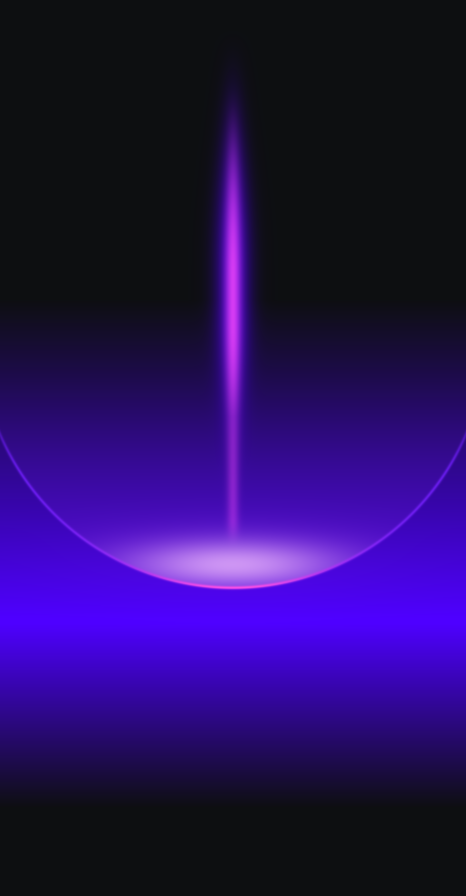
A WebGL 1 fragment shader for this background:

```glsl
precision highp float;

uniform vec2 u_resolution;

float bell(float v, float width) {
  return exp(-v * v / (width * width));
}

// Purple band that ramps up from both sides to one bright level
vec3 backdrop(float y) {
  float rise = clamp((y - 0.099) / 0.205, 0.0, 1.0);
  float fall = clamp((0.665 - y) / 0.355, 0.0, 1.0);
  return mix(vec3(0.052, 0.057, 0.068), vec3(0.305, 0.0, 1.0), min(rise, fall));
}

// Vertical ray: wide violet halo around a thin pink core
vec3 addBeam(vec3 color, vec2 p) {
  float halo = smoothstep(0.97, 0.7, p.y) * smoothstep(0.42, 0.66, p.y);
  float haloWidth = mix(0.012, 0.019, halo);
  color = mix(color, vec3(0.27, 0.0, 0.86), 0.92 * halo * bell(p.x, haloWidth));

  float peak = smoothstep(0.91, 0.69, p.y) * smoothstep(0.43, 0.64, p.y);
  float tail = 0.5 * smoothstep(0.385, 0.42, p.y) * smoothstep(0.72, 0.55, p.y);
  float strength = max(peak, tail);
  float coreWidth = mix(0.0065, 0.0085, peak);
  return mix(color, vec3(0.86, 0.24, 0.96), 0.95 * strength * bell(p.x, coreWidth));
}

void main() {
  float pixel = 1.0 / u_resolution.y;
  vec2 p = (gl_FragCoord.xy - vec2(0.5 * u_resolution.x, 0.0)) * pixel;
  vec3 color = backdrop(p.y);

  // Large disc whose lower arc holds the light
  float radius = 0.283;
  float edge = length(p - vec2(0.0, 0.627)) - radius;
  float inside = smoothstep(pixel, -pixel, edge);
  float low = smoothstep(0.6, 0.38, p.y);
  color = mix(color, vec3(0.36, 0.09, 0.76), 0.3 * inside * low);

  color = addBeam(color, p);

  // Pool of light, with a faint spill below the arc
  vec2 q = (p - vec2(0.0, 0.37)) / vec2(0.115, 0.026);
  float pool = exp(-dot(q, q));
  float spill = exp(-0.35 * dot(q, q));
  color = mix(color, vec3(0.52, 0.16, 0.88), spill * mix(0.12, 0.45, inside));
  color = mix(color, vec3(0.86, 0.65, 0.97), 0.88 * pool * inside);

  // Thin rim, pink at the bottom and violet toward the sides
  float rim = bell(edge, max(0.0018, pixel));
  float center = bell(p.x, 0.12);
  vec3 rimColor = mix(vec3(0.44, 0.12, 1.0), vec3(1.0, 0.32, 0.9), center);
  float rimFade = smoothstep(0.58, 0.46, p.y);
  color = mix(color, rimColor, rim * rimFade * mix(0.75, 0.95, center));

  gl_FragColor = vec4(color, 1.0);
}
```
